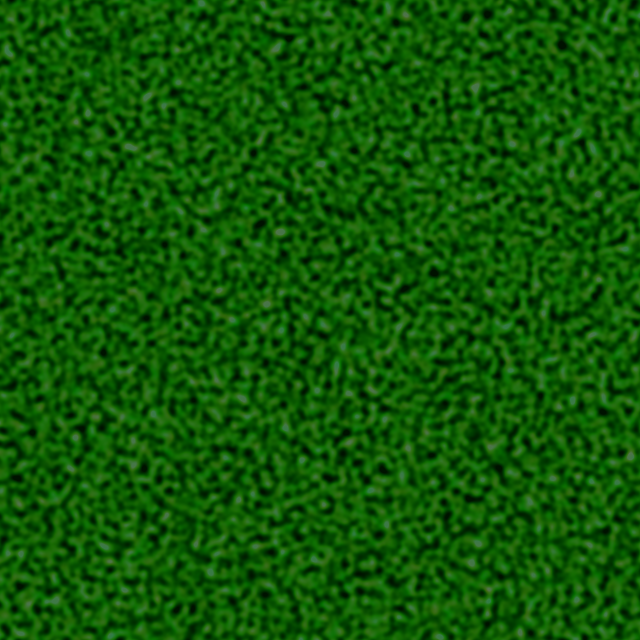
This texture is drawn by a WebGL 1 fragment shader. Its source:

```glsl
precision highp float;
// Dense mossy green grain: soft, rounded light and dark blobs of one size.
// Rotated layers of gradient noise are summed into a near-normal height,
// which a colour ramp turns into black-green, leaf green and pale grey-green.

uniform vec2 u_resolution;

const float GRAIN_CELLS = 64.0;   // noise cells across the canvas
const float PATCH_CELLS = 9.0;    // slow drift of brightness
const float NOISE_DEVIATION = 0.216;
const int LAYERS = 3;

const vec3 BLACK_GREEN  = vec3(0.00, 0.07, 0.00);
const vec3 SHADOW_GREEN = vec3(0.00, 0.15, 0.00);
const vec3 DEEP_GREEN   = vec3(0.00, 0.24, 0.00);
const vec3 MID_GREEN    = vec3(0.03, 0.33, 0.00);
const vec3 LEAF_GREEN   = vec3(0.09, 0.42, 0.01);
const vec3 LIGHT_GREEN  = vec3(0.17, 0.45, 0.10);
const vec3 PALE_GREEN   = vec3(0.25, 0.47, 0.28);

float hash(vec2 p, float seed) {
  vec3 q = fract(vec3(p.xyx + seed * 17.3) * vec3(0.1031, 0.1030, 0.0973));
  q += dot(q, q.yzx + 33.33);
  return fract((q.x + q.y) * q.z);
}

// Slope of a random unit gradient at a lattice corner.
float cornerSlope(vec2 corner, vec2 offset, float seed) {
  float angle = 6.2831853 * hash(corner, seed);
  return dot(vec2(cos(angle), sin(angle)), offset);
}

float gradientNoise(vec2 p, float seed) {
  vec2 cell = floor(p);
  vec2 f = p - cell;
  vec2 fade = f * f * f * (f * (f * 6.0 - 15.0) + 10.0);
  vec2 right = vec2(1.0, 0.0);
  vec2 up = vec2(0.0, 1.0);
  float low = mix(cornerSlope(cell, f, seed),
                  cornerSlope(cell + right, f - right, seed), fade.x);
  float high = mix(cornerSlope(cell + up, f - up, seed),
                   cornerSlope(cell + 1.0, f - 1.0, seed), fade.x);
  return mix(low, high, fade.y);
}

vec2 rotate(vec2 p, float angle) {
  float c = cos(angle);
  float s = sin(angle);
  return vec2(c * p.x - s * p.y, s * p.x + c * p.y);
}

// Layered noise without a lattice direction, scaled to unit deviation.
float grain(vec2 p, float seed) {
  float total = 0.0;
  for (int i = 0; i < LAYERS; i++) {
    float layer = float(i);
    vec2 q = rotate(p, 0.4 + layer * 1.05) + 150.0 + layer * 31.7;
    total += gradientNoise(q, seed + layer);
  }
  return total / (NOISE_DEVIATION * sqrt(float(LAYERS)));
}

float rise(float from, float to, float x) {
  return clamp((x - from) / (to - from), 0.0, 1.0);
}

// Colour stops lie at the height quantiles that give each tone its share.
vec3 grainColour(float height) {
  vec3 colour = mix(BLACK_GREEN, SHADOW_GREEN, rise(-2.7, -1.88, height));
  colour = mix(colour, DEEP_GREEN, rise(-1.88, -1.04, height));
  colour = mix(colour, MID_GREEN, rise(-1.04, -0.21, height));
  colour = mix(colour, LEAF_GREEN, rise(-0.21, 0.69, height));
  colour = mix(colour, LIGHT_GREEN, rise(0.69, 1.70, height));
  return mix(colour, PALE_GREEN, rise(1.70, 2.58, height));
}

void main() {
  vec2 uv = gl_FragCoord.xy / min(u_resolution.x, u_resolution.y);

  // Fine blobs over a faint slow drift
  float patches = grain(uv * PATCH_CELLS, 11.0);
  float height = grain(uv * GRAIN_CELLS, 1.0) * 0.99 + patches * 0.12;
  vec3 colour = grainColour(height);

  // Slight olive tint on some of the lighter blobs
  float tint = grain(uv * GRAIN_CELLS * 0.8, 23.0);
  float lit = rise(-0.8, 0.8, height);
  colour += vec3(0.025, -0.008, 0.004) * tint * lit;

  gl_FragColor = vec4(clamp(colour, 0.0, 1.0), 1.0);
}
```
